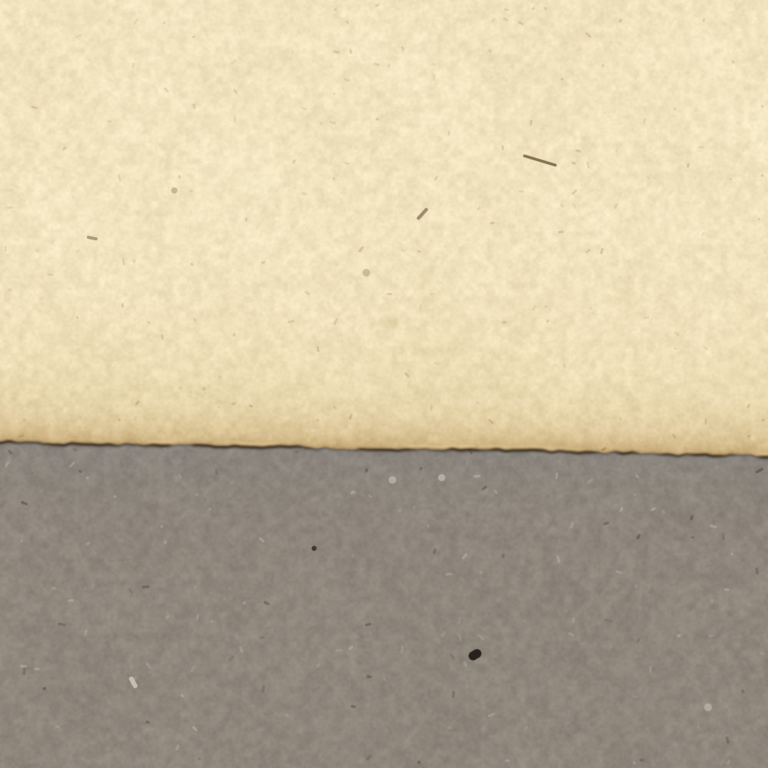
Give the GLSL for this texture, as a WebGL 1 fragment shader.

```glsl
precision highp float;
// Aged cream paper with a browned, slightly sloping lower edge on grey card.
// Layered value noise gives grain and mottling; distance functions draw
// the fibres and specks, and a hashed grid scatters the finest flecks.

uniform vec2 u_resolution;

float hash(vec2 p) {
  vec3 q = fract(vec3(p.xyx) * 0.1031);
  q += dot(q, q.yzx + 33.33);
  return fract((q.x + q.y) * q.z);
}

float noise(vec2 p) {
  vec2 i = floor(p);
  vec2 f = fract(p);
  f = f * f * (3.0 - 2.0 * f);
  return mix(mix(hash(i), hash(i + vec2(1.0, 0.0)), f.x),
             mix(hash(i + vec2(0.0, 1.0)), hash(i + vec2(1.0, 1.0)), f.x), f.y);
}

// Sum of octaves, centred on zero
float fbm(vec2 p) {
  float sum = 0.0;
  float amp = 0.5;
  for (int i = 0; i < 4; i++) {
    sum += amp * (noise(p) - 0.5);
    p = mat2(0.8, 0.6, -0.6, 0.8) * p * 2.03 + 17.0;
    amp *= 0.55;
  }
  return sum;
}

float segment(vec2 p, vec2 a, vec2 b) {
  vec2 ab = b - a;
  return length(p - a - ab * clamp(dot(p - a, ab) / dot(ab, ab), 0.0, 1.0));
}

float stroke(vec2 p, vec2 a, vec2 b, float radius, float soft) {
  return 1.0 - smoothstep(radius - soft, radius + soft, segment(p, a, b));
}

float spot(vec2 p, vec2 centre, float radius, float soft) {
  return 1.0 - smoothstep(radius - soft, radius + soft, length(p - centre));
}

// Short, randomly turned flecks, present in a fraction of the grid cells
float flecks(vec2 p, float cells, float share, float soft) {
  vec2 g = p * cells;
  vec2 id = floor(g);
  float angle = 6.283 * hash(id + 9.0);
  vec2 dir = vec2(cos(angle), sin(angle)) * 0.16 * hash(id + 5.0);
  vec2 c = vec2(0.3) + 0.4 * vec2(hash(id + 21.0), hash(id + 47.0));
  float mark = stroke(fract(g), c - dir, c + dir, 0.08, soft * cells);
  return mark * step(1.0 - share, hash(id)) * (0.4 + 0.6 * hash(id + 71.0));
}

float edgeHeight(float x) {
  float waviness = 0.003 * (noise(vec2(x * 19.0, 3.0)) - 0.5)
                 + 0.003 * (noise(vec2(x * 85.0, 8.0)) - 0.5);
  return 0.4245 - 0.0175 * x + waviness;
}

vec3 paperColour(vec2 p, float d, float soft) {
  float depth = max(d, 0.0);
  float mottle = fbm(p * 11.0);
  vec3 c = mix(vec3(0.945, 0.893, 0.748), vec3(0.868, 0.782, 0.595),
               exp(-depth / 0.085) * 0.85);
  float burn = exp(-depth / 0.017) * (0.65 + 0.5 * mottle);
  c = mix(c, vec3(0.71, 0.57, 0.36), clamp(burn, 0.0, 1.0));
  c += mottle * vec3(0.028, 0.033, 0.045);
  c += fbm(p * 105.0) * vec3(0.10, 0.105, 0.12);
  c += (noise(p * 250.0) - 0.5) * 0.025;
  // Faint brown stain and scattered flecks
  c -= spot(p, vec2(0.508, 0.578), 0.008, 0.008) * vec3(0.06, 0.075, 0.09);
  c -= flecks(p, 54.0, 0.09, soft) * vec3(0.11, 0.12, 0.13);
  // Embedded fibres
  vec3 fibre = vec3(0.43, 0.36, 0.25);
  c = mix(c, fibre, 0.85 * stroke(p, vec2(0.683, 0.797), vec2(0.723, 0.785), 0.0018, soft));
  c = mix(c, fibre, 0.65 * stroke(p, vec2(0.545, 0.716), vec2(0.555, 0.727), 0.0022, soft));
  c = mix(c, fibre, 0.55 * stroke(p, vec2(0.115, 0.691), vec2(0.125, 0.689), 0.0020, soft));
  c = mix(c, fibre, 0.35 * spot(p, vec2(0.227, 0.752), 0.004, soft));
  return mix(c, fibre, 0.30 * spot(p, vec2(0.477, 0.645), 0.005, soft));
}

vec3 cardColour(vec2 p, float d, float soft) {
  vec3 c = vec3(0.557, 0.525, 0.484);
  c += exp(d / 0.035) * vec3(-0.020, -0.008, 0.012);
  c += fbm(p * 9.0) * 0.025;
  c += fbm(p * 100.0 + 40.0) * vec3(0.095, 0.095, 0.09);
  c += (noise(p * 240.0 + 70.0) - 0.5) * 0.025;
  c += flecks(p + 3.0, 49.0, 0.07, soft) * 0.10;
  c -= flecks(p + 7.0, 45.0, 0.04, soft) * 0.13;
  // Distinct pale and dark specks
  vec3 pale = vec3(0.82, 0.79, 0.73);
  c = mix(c, pale, 0.85 * stroke(p, vec2(0.171, 0.116), vec2(0.176, 0.107), 0.0030, soft));
  c = mix(c, pale, 0.55 * spot(p, vec2(0.511, 0.375), 0.0050, soft));
  c = mix(c, pale, 0.60 * spot(p, vec2(0.575, 0.378), 0.0045, soft));
  c = mix(c, pale, 0.50 * spot(p, vec2(0.922, 0.079), 0.0050, soft));
  vec3 soot = vec3(0.13, 0.11, 0.09);
  c = mix(c, soot, 0.75 * spot(p, vec2(0.409, 0.286), 0.0032, soft));
  return mix(c, soot, 0.95 * stroke(p, vec2(0.616, 0.146), vec2(0.621, 0.149), 0.0058, soft));
}

void main() {
  vec2 p = gl_FragCoord.xy / u_resolution;
  float soft = max(0.0012, 0.8 / u_resolution.y);
  float d = p.y - edgeHeight(p.x);
  vec3 colour = mix(cardColour(p, min(d, 0.0), soft), paperColour(p, d, soft),
                    smoothstep(-soft, soft, d));
  // Pale torn lip above a broken contact shadow
  float tear = smoothstep(0.45, 0.75, noise(vec2(p.x * 24.0, 5.0)));
  float lip = tear * exp(-pow((d - 0.004) / 0.0022, 2.0));
  colour = mix(colour, vec3(0.88, 0.78, 0.57), 0.6 * lip);
  float gaps = 0.35 + 0.65 * smoothstep(0.25, 0.7, noise(vec2(p.x * 38.0, 12.0)));
  float shadow = gaps * exp(-pow((d + 0.0008) / 0.0027, 2.0));
  colour = mix(colour, vec3(0.25, 0.20, 0.14), 0.82 * shadow);
  gl_FragColor = vec4(clamp(colour, 0.0, 1.0), 1.0);
}
```
